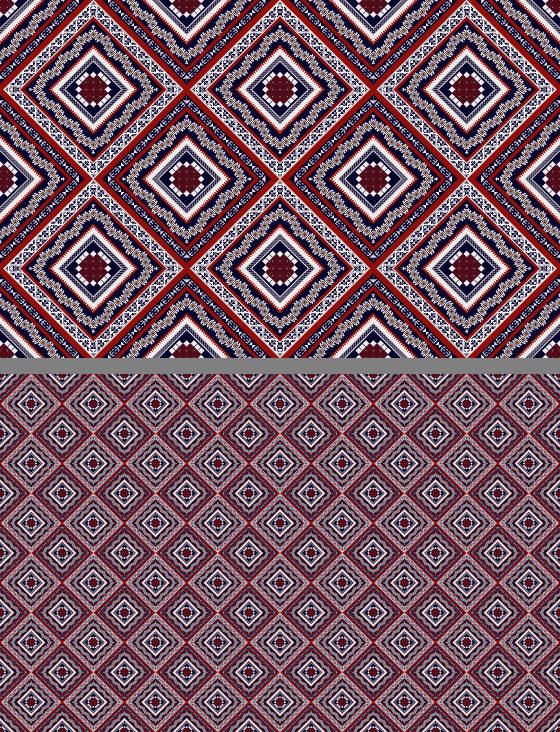
Top: one tile. Bottom: repeated 3 by 3.
A Shadertoy shader for this pattern:

```glsl
const vec2 REPEATS = vec2(3.0, 2.0);
const vec2 CELL = vec2(256.0, 246.0);
const vec3 NAVY = vec3(0.025, 0.01, 0.17);
const vec3 RED = vec3(0.56, 0.06, 0.04);
const vec3 WHITE = vec3(0.94, 0.92, 0.92);
const vec3 GREY = vec3(0.53, 0.51, 0.56);
const vec3 GOLD = vec3(0.68, 0.50, 0.33);

// Coverage of a shape with signed distance d, softened over width w
float fill(float d, float w) {
    return clamp(0.5 - d / w, 0.0, 1.0);
}

float band(float x, float lo, float hi, float w) {
    return fill(abs(x - 0.5 * (lo + hi)) - 0.5 * (hi - lo), w);
}

// Offset from the nearest multiple of a period
float nearest(float x, float period) {
    return x - period * round(x / period);
}

// Stepped cluster of small diamonds
vec3 rosette(vec3 base, vec2 p, float size, float w) {
    vec2 id = round(p / size);
    vec2 q = abs(p - id * size);
    float r = max(q.x, q.y);
    float ring = dot(id, id);
    if (ring > 10.5) return base;
    bool even = mod(id.x + id.y, 2.0) < 0.5;
    vec3 tile = mix(RED, NAVY, fill(r - 0.29 * size, w));
    tile = mix(tile, even ? GOLD : RED, fill(r - 0.14 * size, w));
    if (ring > 7.0) tile = WHITE;
    return mix(base, tile, fill(r - 0.45 * size, w));
}

// Rosette framed by braid, white border and saw teeth
vec3 medallion(vec3 base, vec2 p, float w) {
    vec3 col = mix(base, RED, fill(p.x - 62.0, w));
    float tooth = abs(nearest(p.y, 58.0 / 13.0)) * 2.2;
    col = mix(col, WHITE, fill(p.x - 60.0 + tooth, w * 1.6));
    float swing = 2.4 * cos(p.y * 6.28318 * 4.0 / 43.5);
    float strands = abs(abs(p.x - 43.5) - abs(swing)) - 0.8;
    vec3 braid = mix(GREY, NAVY, fill(strands, w));
    col = mix(col, braid, fill(p.x - 48.0, w));
    col = mix(col, WHITE, band(p.x, 38.0, 39.6, w));
    col = mix(col, NAVY, fill(p.x - 38.0, w));
    return rosette(col, p, 10.0, w);
}

// Undulating row of gold lozenges with white outlines and barbs
vec3 lozengeChain(vec3 base, vec2 p, float pitch, float w) {
    float id = round(p.y / pitch);
    float centre = 80.0 + 4.0 * cos(id * 1.570796);
    vec2 q = abs(vec2(p.x - centre, p.y - id * pitch));
    float r = max(q.x, q.y);
    vec3 col = mix(base, WHITE, fill(abs(r - 4.9) - 0.9, w));
    col = mix(col, GOLD, fill(r - 3.4, w));
    col = mix(col, NAVY, fill(r - 1.2, w));
    float barb = max(abs(q.x - 7.6) - 1.7, abs(q.y - 2.6) - 1.5);
    return mix(col, WHITE, fill(barb, w));
}

// White lace cut into right triangles by a zigzag
vec3 lace(vec2 p, float period, float w) {
    float size = period / 6.0;
    vec2 q = vec2(nearest(p.x - 111.5, size), nearest(p.y - 0.5 * size, size));
    float patch_ = max(abs(q.x), abs(q.y)) - 0.42 * size;
    float side = mod(floor(p.y / size), 2.0) * 2.0 - 1.0;
    patch_ = max(patch_, q.x + side * q.y - 0.28 * size);
    float zigzag = abs(fract(p.y / period) - 0.5) * period - 0.25 * period;
    float line = 1.9 - abs(p.x - 111.5 - zigzag);
    float border = abs(p.x - 111.5) - 0.25 * period;
    return mix(WHITE, NAVY, fill(max(max(patch_, line), border), w));
}

// Hourglasses alternating with open, dashed brackets
float lineMotif(vec2 p, float period, float w) {
    vec2 q = abs(vec2(p.x, nearest(p.y, period)));
    float hourglass = max(q.x - q.y, q.y - 4.8);
    vec2 b = vec2(q.x, 0.5 * period - q.y);
    float box = max(b.x - 4.6, b.y - 8.5);
    float bracket = max(abs(box) - 0.75, 1.5 - abs(b.y - 3.0));
    float bar = max(b.x - 0.7, abs(b.y - 6.5) - 4.5);
    return fill(min(hourglass, min(bracket, bar)), w);
}

// Ground shared by both kinds of diamond: x is across the bands, y along
vec3 innerField(vec2 p, float w) {
    vec3 col = lozengeChain(NAVY, p, 76.0 / 6.0, w);
    return medallion(col, p, w);
}

vec3 laceDiamond(vec2 p, float w) {
    vec3 col = innerField(p, w);
    col = mix(col, RED, fill(95.0 - p.x, w));
    return mix(col, lace(p, 37.0, w), fill(100.5 - p.x, w));
}

vec3 redDiamond(vec2 p, float w) {
    vec3 col = innerField(p, w);
    col = mix(col, RED, band(p.x, 93.0, 100.0, w));
    col = mix(col, WHITE, lineMotif(p - vec2(108.0, 0.0), 36.0, w));
    return mix(col, RED, fill(116.0 - p.x, w));
}

// Turn a folded point into across and along coordinates
vec2 diagonal(vec2 p) {
    return vec2(p.x + p.y, p.x - p.y);
}

void mainImage(out vec4 fragColor, in vec2 fragCoord) {
    vec2 p = fragCoord / iResolution.xy * REPEATS * CELL;
    float w = 1.4 * REPEATS.y * CELL.y / iResolution.y;
    vec2 folded = abs(mod(p, CELL) - 0.5 * CELL);
    vec2 a = diagonal(folded);
    vec2 b = diagonal(0.5 * CELL - folded);
    vec3 col = mix(redDiamond(b, w), laceDiamond(a, w), fill(a.x - 123.5, w));
    fragColor = vec4(col, 1.0);
}
```
